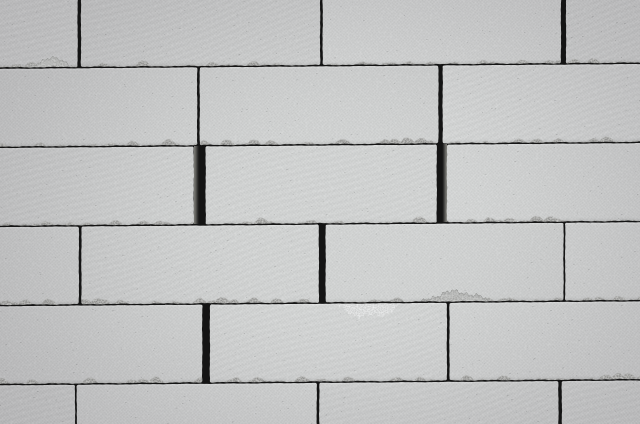
A Shadertoy shader for this texture:

```glsl
const float ROW_H = 0.1866;      // course height, in canvas heights
const float BRICK_W = 0.571;     // distance between vertical joints
const float BASE = 0.098;        // height of the lowest full course
const float TILT = 0.0076;       // slope of the courses
const float CORNER = 0.004;
const float BED_GAP = 0.0022;    // half width of the horizontal joints
const float PIT_CELL = 0.020;
const float CRUMB_CELL = 0.026;
const float STIPPLE = 800.0;     // frequency of the fine surface dimples

const vec3 FACE_LIGHT = vec3(0.825, 0.832, 0.830);
const vec3 FACE_SHADE = vec3(0.715, 0.715, 0.720);
const vec3 CRUMB_GREY = vec3(0.62, 0.62, 0.61);
const vec3 CHIP_WHITE = vec3(0.87, 0.875, 0.875);
const vec3 SIDE_GREY = vec3(0.47, 0.47, 0.45);
const vec3 GAP_DARK = vec3(0.08, 0.08, 0.08);

// Per course, bottom to top: first joint position, then three joint widths
const vec4 COURSES[6] = vec4[6](
    vec4(0.179, 0.004, 0.006, 0.008), vec4(0.486, 0.018, 0.006, 0.006),
    vec4(0.189, 0.006, 0.016, 0.004), vec4(0.471, 0.028, 0.024, 0.020),
    vec4(0.468, 0.006, 0.010, 0.010), vec4(0.187, 0.008, 0.006, 0.012));

// Large breaks: position, course joint, half width, signed height
const vec4 BREAKS[3] = vec4[3](
    vec4(1.075, 1.0, 0.085, 0.027), vec4(0.870, 1.0, 0.085, -0.034),
    vec4(0.122, 4.0, 0.062, 0.024));

vec2 hash2(vec2 p) {
    vec3 a = fract(p.xyx * vec3(0.1031, 0.1030, 0.0973));
    a += dot(a, a.yzx + 33.33);
    return fract((a.xx + a.yz) * a.zy);
}

// Layered sines in -1..1 for ragged edges
float ragged(float x, float seed) {
    return 0.45 * sin(x * 61.0 + seed * 3.1) + 0.3 * sin(x * 173.0 + seed * 7.7)
         + 0.25 * sin(x * 397.0 + seed * 1.9);
}

// Distance to the nearest scattered point, in cells
float cellular(vec2 p) {
    float nearest = 2.0;
    for (int j = -1; j <= 1; j++)
    for (int i = -1; i <= 1; i++) {
        vec2 cell = floor(p) + vec2(i, j);
        nearest = min(nearest, length(cell + hash2(cell) - p));
    }
    return nearest;
}

// Relief of sparse round pits: shadowed above, lit below
float pits(vec2 p) {
    float relief = 0.0;
    for (int j = -1; j <= 1; j++)
    for (int i = -1; i <= 1; i++) {
        vec2 cell = floor(p) + vec2(i, j), rnd = hash2(cell + 19.0);
        vec2 d = p - cell - hash2(cell);
        float radius = mix(0.05, 0.17, rnd.y * rnd.y);
        float mask = smoothstep(radius, radius * 0.35, length(d * vec2(0.8, 1.1)));
        relief += step(rnd.x, 0.35) * mask * (-0.35 - 0.9 * dot(d, vec2(-0.4, 0.9)) / radius);
    }
    return relief;
}

// Height of the crumbled lower edge of a course
float crumbs(float x, float row) {
    float t = x / CRUMB_CELL, height = 0.0;
    for (int i = -1; i <= 1; i++) {
        float cell = floor(t) + float(i);
        vec2 rnd = hash2(vec2(cell, row * 17.0 + 5.0));
        float d = (t - cell - rnd.x) / mix(0.25, 0.75, rnd.y);
        height = max(height, 0.014 * rnd.y * rnd.y * (1.0 - d * d));
    }
    return height + 0.0018 * ragged(x * 1.7, row);
}

void mainImage(out vec4 fragColor, in vec2 fragCoord) {
    float px = 1.0 / iResolution.y;
    vec2 uv = fragCoord / iResolution.xy, p = fragCoord * px;
    vec2 q = vec2(p.x, p.y - TILT * (p.x - 0.753));

    // Course and nearest vertical joint
    float row = floor((q.y - BASE) / ROW_H);
    float v = q.y - BASE - row * ROW_H;
    vec4 course = COURSES[int(clamp(row + 1.0, 0.0, 5.0))];
    float joint = round((q.x - course.x) / BRICK_W);
    float dx = q.x - course.x - joint * BRICK_W;
    float gap = 0.5 * course[int(clamp(joint, 0.0, 2.0)) + 1];
    vec2 brick = vec2(joint + step(0.0, dx), row);
    vec2 rnd = hash2(brick + 7.0);

    // Rounded block outline with worn edges
    float bottom = v - BED_GAP - 0.0012 * ragged(q.x, row);
    float top = ROW_H - v - 0.5 * BED_GAP - 0.0006 * ragged(q.x, row + 4.0);
    float side = abs(dx) - gap - 0.0007 * ragged(q.y, brick.x + row);
    float edge = CORNER - length(max(CORNER - vec2(side, min(bottom, top)), 0.0));
    float block = clamp(0.5 + edge / px, 0.0, 1.0);

    // Face: broad light falloff, tint, dimples, saw marks and pits
    float falloff = smoothstep(0.15, 0.95, length((uv - vec2(0.53, 0.48)) * vec2(1.25, 1.1)));
    vec3 face = mix(FACE_LIGHT, FACE_SHADE, falloff) + 0.018 * (rnd.x - 0.5);
    vec2 warp = q + 0.002 * sin(q.yx * vec2(47.0, 39.0) + rnd * 6.0);
    float dimples = sin(warp.x * STIPPLE + 1.5 * sin(q.y * 90.0)) * sin(warp.y * STIPPLE);
    float saw = sin(q.y * 420.0 - q.x * 130.0 + 5.0 * sin(q.x * 9.0 + rnd.y * 6.0));
    float grain = cellular(q * 180.0) - 0.45;
    face += 0.014 * dimples + 0.035 * grain + 0.009 * saw * step(0.55, rnd.y);
    face += 0.13 * pits(q / PIT_CELL + 40.0);

    // Light rim above, soft shading below
    face += 0.035 * smoothstep(0.006, 0.001, top);
    face -= 0.05 * smoothstep(0.010, 0.0, bottom);

    // Crumbled lower edge
    float rough = cellular(q * vec2(210.0, 260.0) + 11.0);
    float crumb = smoothstep(-px, px, crumbs(q.x, row) - bottom + 0.002 * (rough - 0.5));
    face = mix(face, CRUMB_GREY + 0.28 * (rough - 0.4), 0.8 * crumb);

    // Large breaks
    for (int i = 0; i < 3; i++) {
        vec4 b = BREAKS[i];
        vec2 e = (q - vec2(b.x, BASE + b.y * ROW_H)) / b.zw;
        float depth = 1.0 - e.x * e.x - e.y + 0.28 * ragged(q.x * 1.4, b.x * 9.0);
        float mask = smoothstep(0.0, 0.1, depth) * step(0.0, e.y);
        float rim = mask * smoothstep(0.35, 0.05, depth);
        vec3 broken = b.w < 0.0 ? CHIP_WHITE : mix(CRUMB_GREY, FACE_LIGHT, 0.5) - 0.1 * rim;
        face = mix(face, broken + 0.14 * (rough - 0.45), 0.85 * mask);
    }

    // Open joints: a block end catches light inside the wide ones
    float facing = joint < 0.5 ? -1.0 : 1.0;
    float reveal = smoothstep(0.0, 1.0, facing * dx / gap) * smoothstep(0.009, 0.012, gap);
    float inJoint = step(abs(dx), gap) * step(BED_GAP, v);
    vec3 shadow = mix(GAP_DARK, SIDE_GREY, reveal * inJoint);

    fragColor = vec4(clamp(mix(shadow, face, block), 0.0, 1.0), 1.0);
}
```
